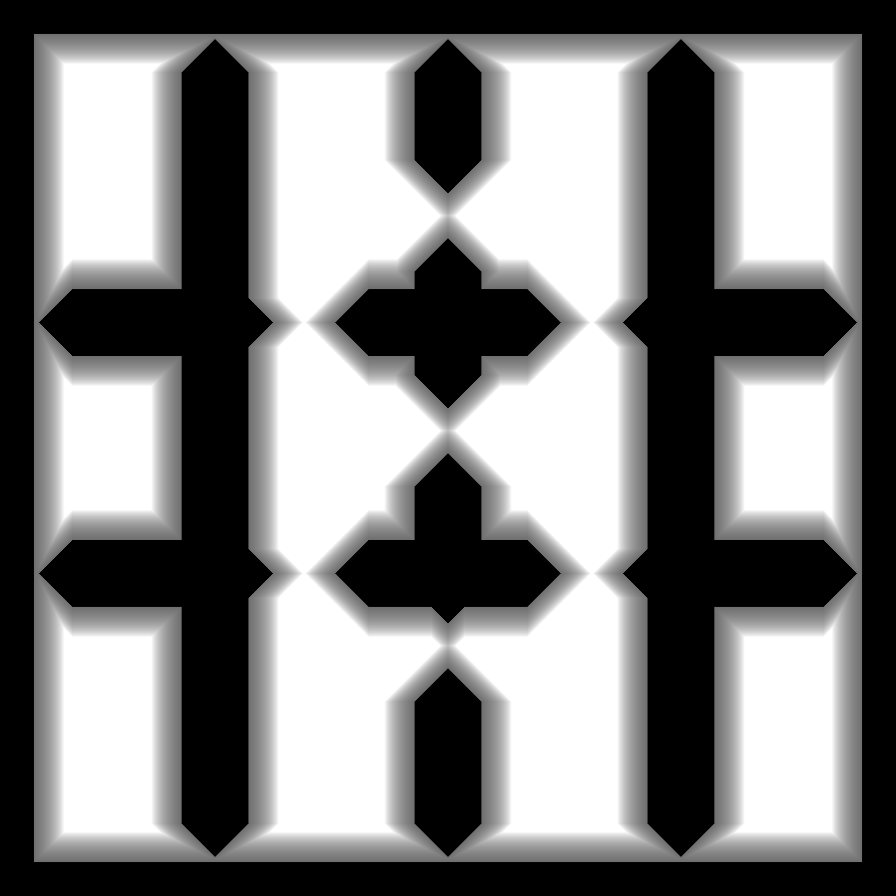
Write a WebGL 1 fragment shader that draws this pattern.

```glsl
precision highp float;

uniform vec2 u_resolution;

#define FRAME 0.4622
#define BAR_END 0.4564
#define BAR_HALF_WIDTH 0.0373
#define COLUMN_X 0.2600
#define ROW_Y 0.1400
#define ROW_CUT_X 0.1605
#define ROW_CUT_HALF 0.0347
#define CUT_SPACING 0.2400
#define CUT_OFFSET 0.0192
#define CUT_HALF 0.0250
#define GLOW_WIDTH 0.0339
#define EDGE_GRAY 0.4350

// Bar with 45 degree tips; "past" is the signed distance beyond its ends
float bar(float across, float past) {
  float a = abs(across);
  return max(a - BAR_HALF_WIDTH, a + past);
}

float strokes(vec2 p) {
  vec2 q = abs(p);
  vec2 past = q - BAR_END;

  // Unbroken side columns
  float d = bar(q.x - COLUMN_X, past.y);

  // Two rows, each cut into three pieces
  float rowCut = ROW_CUT_HALF - abs(q.x - ROW_CUT_X);
  d = min(d, bar(q.y - ROW_Y, max(past.x, rowCut)));

  // Central column, cut at three even steps
  float cut = past.y;
  for (int i = -1; i <= 1; i++) {
    float cutY = CUT_OFFSET + CUT_SPACING * float(i);
    cut = max(cut, CUT_HALF - abs(p.y - cutY));
  }
  return min(d, bar(p.x, cut));
}

void main() {
  float size = min(u_resolution.x, u_resolution.y);
  vec2 p = (gl_FragCoord.xy - 0.5 * u_resolution) / size;
  float pixel = 1.0 / size;

  // Distance to the nearest black edge, frame included
  float frame = FRAME - max(abs(p.x), abs(p.y));
  float d = min(frame, strokes(p));

  // Reciprocal falloff from gray at the edge to white
  float t = clamp(d / GLOW_WIDTH, 0.0, 1.0);
  float shade = 1.0 / mix(1.0 / EDGE_GRAY, 1.0, t);
  shade *= smoothstep(-0.5 * pixel, 0.5 * pixel, d);

  gl_FragColor = vec4(vec3(shade), 1.0);
}
```
